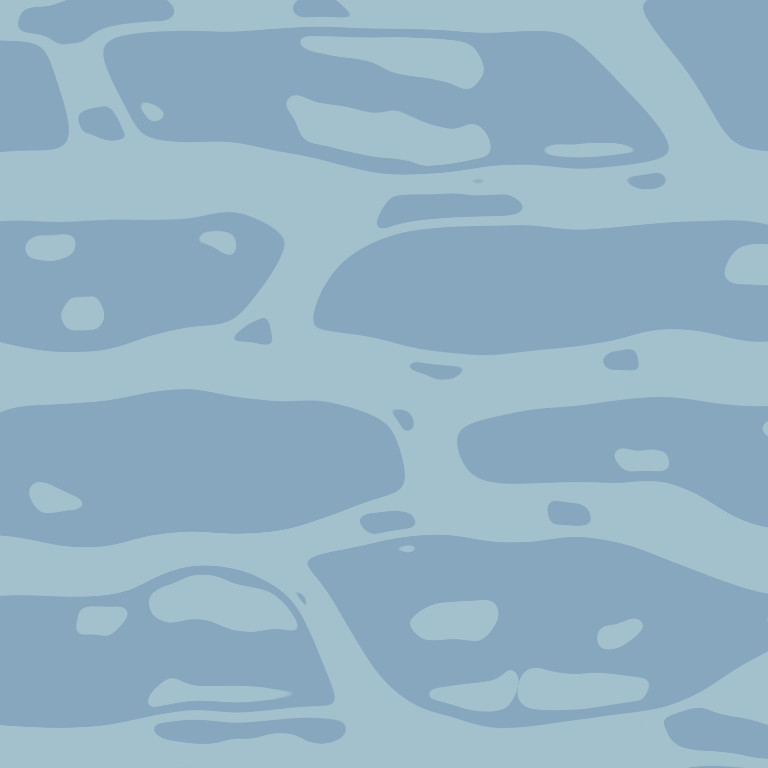
A WebGL 1 fragment shader for this texture:

```glsl
precision highp float;

uniform vec2 u_resolution;

const vec3 DEEP_BLUE = vec3(0.53, 0.655, 0.745);
const vec3 PALE_BLUE = vec3(0.64, 0.757, 0.80);

const vec2 PATCH_SIZE = vec2(0.74, 0.24);
const float PATCH_JITTER = 0.55;
const float CHANNEL_HALF = 0.038;
const float CHANNEL_VARIATION = 0.022;
const float CORNER_ROUNDING = 0.014;
const vec2 WARP_FREQUENCY = vec2(4.2, 5.0);
const vec2 WARP_AMOUNT = vec2(0.09, 0.075);

const vec2 ISLAND_CELL = vec2(0.23, 0.125);
const float ISLAND_CHANCE = 0.78;
const float ISLAND_MARGIN = 0.013;
const float ISLAND_WOBBLE = 0.022;

vec2 hash2(vec2 p) {
  vec3 v = fract(p.xyx * vec3(0.1031, 0.1030, 0.0973));
  v += dot(v, v.yzx + 33.33);
  return fract((v.xx + v.yz) * v.zy);
}

// Smooth value noise, two channels centred on zero
vec2 noise2(vec2 p) {
  vec2 i = floor(p);
  vec2 f = fract(p);
  f = f * f * f * (f * (f * 6.0 - 15.0) + 10.0);
  vec2 low = mix(hash2(i), hash2(i + vec2(1.0, 0.0)), f.x);
  vec2 high = mix(hash2(i + vec2(0.0, 1.0)), hash2(i + 1.0), f.x);
  return mix(low, high, f.y) - 0.5;
}

float smoothMax(float a, float b, float k) {
  float h = max(k - abs(a - b), 0.0) / k;
  return max(a, b) + 0.25 * k * h * h;
}

// Centre of a patch in a staggered grid
vec2 patchCentre(vec2 cell) {
  vec2 jitter = (hash2(cell + 71.0) - 0.5) * PATCH_JITTER;
  return cell + 0.5 + vec2(0.5 * mod(cell.y, 2.0), 0.0) + jitter;
}

// Rounded distance to the border between stretched Voronoi patches
float borderDistance(vec2 p) {
  vec2 q = p / PATCH_SIZE;
  vec2 cell = floor(q);
  vec2 nearest = vec2(0.0);
  float best = 1e3;
  for (int j = -2; j <= 2; j++) {
    for (int i = -2; i <= 2; i++) {
      vec2 toCentre = patchCentre(cell + vec2(float(i), float(j))) - q;
      float d = dot(toCentre, toCentre);
      if (d < best) {
        best = d;
        nearest = toCentre;
      }
    }
  }
  float sum = 0.0;
  for (int j = -2; j <= 2; j++) {
    for (int i = -2; i <= 2; i++) {
      vec2 other = patchCentre(cell + vec2(float(i), float(j))) - q;
      vec2 axis = other - nearest;
      if (dot(axis, axis) > 1e-4) {
        float d = 0.5 * dot(other + nearest, axis) / length(axis / PATCH_SIZE);
        sum += exp(-d / CORNER_ROUNDING);
      }
    }
  }
  return -CORNER_ROUNDING * log(max(sum, 1e-30));
}

// Signed distance to scattered, slightly tilted capsules
float islandDistance(vec2 p) {
  vec2 cell = floor(p / ISLAND_CELL);
  float d = 1.0;
  for (int j = -1; j <= 1; j++) {
    for (int i = -1; i <= 1; i++) {
      vec2 id = cell + vec2(float(i), float(j));
      vec2 place = hash2(id + 13.0);
      vec2 kind = hash2(id + 137.0);
      if (kind.x < ISLAND_CHANCE) {
        float size = kind.y * kind.y * kind.y;
        float halfLength = mix(0.012, 0.10, size);
        float radius = mix(0.017, 0.037, size);
        vec2 r = p - (id + 0.2 + 0.6 * place) * ISLAND_CELL;
        r.y -= r.x * (place.x - 0.5) * 0.5;
        r.x -= clamp(r.x, -halfLength, halfLength);
        d = min(d, length(r) - radius);
      }
    }
  }
  return d;
}

void main() {
  vec2 p = gl_FragCoord.xy / u_resolution.y + vec2(3.0, 5.0);
  float pixel = 1.0 / u_resolution.y;

  // Large patches separated by wandering channels
  vec2 warped = p + noise2(p * WARP_FREQUENCY) * WARP_AMOUNT;
  warped += noise2(p * vec2(9.0, 11.0) + 40.0) * vec2(0.02, 0.018);
  float channel = CHANNEL_HALF + CHANNEL_VARIATION * noise2(p * 3.0 + 17.0).x;
  float patchField = borderDistance(warped) - channel;

  // Small islands swap the tone wherever they clear the coast
  vec2 wobble = noise2(p * vec2(19.0, 24.0) + 90.0) * ISLAND_WOBBLE;
  float island = smoothMax(islandDistance(p + wobble), ISLAND_MARGIN - abs(patchField), 0.016);

  float deep = smoothstep(-0.6 * pixel, 0.6 * pixel, patchField);
  float swap = 1.0 - smoothstep(-0.6 * pixel, 0.6 * pixel, island);
  deep = mix(deep, 1.0 - deep, swap);
  gl_FragColor = vec4(mix(PALE_BLUE, DEEP_BLUE, deep), 1.0);
}
```
